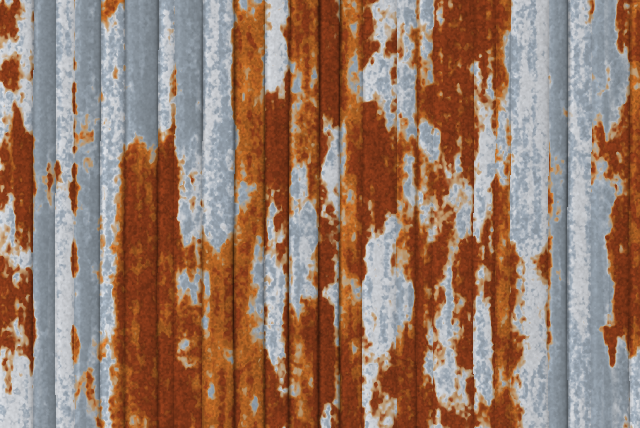
Write a WebGL 2 fragment shader that draws this texture.

```glsl
#version 300 es
precision highp float;
// Weathered ribbed sheet metal: blue-grey zinc with pale oxide and vertical patches of rust.

#define RIBS 16.5
#define RIB_JITTER 0.7
#define RUST_LEVEL 0.045
#define GRAIN 0.2
#define RUST_DEEP vec3(0.465, 0.20, 0.09)
#define RUST_ORANGE vec3(0.65, 0.36, 0.135)
#define RUST_TAN vec3(0.71, 0.57, 0.41)
#define ZINC_PALE vec3(0.755, 0.765, 0.78)
#define ZINC_BLUE vec3(0.60, 0.645, 0.69)
#define ZINC_DARK vec3(0.47, 0.505, 0.535)

uniform vec2 u_resolution;
out vec4 fragColor;

vec3 hash3(vec2 p) {
    vec3 q = fract(p.xyx * vec3(0.1031, 0.1030, 0.0973));
    q += dot(q, q.yxz + 33.33);
    return fract((q.xxy + q.yzz) * q.zyx);
}

// Cellular noise: scattered points blend their random values, centred on zero.
float cells(vec2 p) {
    vec2 id = floor(p), f = p - id;
    float sum = 0.0005, weight = 0.001;
    for (int y = -1; y <= 1; y++)
    for (int x = -1; x <= 1; x++) {
        vec2 g = vec2(x, y);
        vec3 h = hash3(id + g);
        vec2 d = g + 0.15 + 0.7 * h.xy - f;
        float w = pow(max(1.0 - dot(d, d) / 1.32, 0.0), 3.0);
        sum += w * h.z;
        weight += w;
    }
    return sum / weight - 0.5;
}

float ribEdge(float i) {
    return i + RIB_JITTER * (hash3(vec2(i, 3.0)).x - 0.5);
}

float bump(float d, float width) {
    return exp(-d * d / (width * width));
}

void main() {
    vec2 p = gl_FragCoord.xy / u_resolution.y;
    float mid = 0.5 * u_resolution.x / u_resolution.y;

    // Irregular ribs
    float k = p.x * RIBS + 0.02 * sin(p.y * 5.0);
    float rib = floor(k);
    if (k < ribEdge(rib)) rib -= 1.0;
    else if (k >= ribEdge(rib + 1.0)) rib += 1.0;
    float left = k - ribEdge(rib);
    float right = ribEdge(rib + 1.0) - k;
    float across = left / (left + right);
    vec3 trait = hash3(vec2(rib, 17.0));
    float seamId = left < right ? rib : rib + 1.0;
    vec3 seamTrait = hash3(vec2(seamId, 41.0));
    float seamDist = min(left, right);

    // Noise layers, coarse to fine
    float broad = cells(p * vec2(12.0, 4.0) + 4.0);
    float blotch = cells(p * vec2(32.0, 14.0) + 19.0);
    float lump = cells(p * vec2(68.0, 42.0) + 7.0);
    float grain = cells(p * vec2(150.0, 120.0) + 31.0);
    float dust = cells(p * vec2(250.0, 230.0) + 11.0);
    float streak = cells(p * vec2(90.0, 5.0) + 53.0);
    float run = cells(vec2(rib * 7.3 + 0.5, p.y * 4.5));

    // Where the rust gathers: a wide centre, thin margins, one bare upper panel
    float off = abs(p.x - mid) + 0.03 * blotch;
    float centre = 1.0 - smoothstep(0.45, 0.50, off);
    float margin = smoothstep(0.66, 0.71, off);
    float bare = smoothstep(0.63, 0.69, p.y + 0.12 * blotch)
               * (1.0 - smoothstep(0.53, 0.55, p.x));
    float region = max(centre * (1.0 - bare), 0.65 * margin);

    float rust = 0.6 * broad + 0.46 * blotch + 0.28 * lump + 0.17 * grain;
    rust += 0.34 * run + 0.3 * (trait.x - 0.5) + 0.18 * streak;
    rust += mix(-0.38, RUST_LEVEL, region);
    rust += 0.32 * seamTrait.x * seamTrait.x * bump(seamDist, 0.13);

    // Zinc: alternate ribs stay smooth, the rest carry soft streaky oxide
    float plain = smoothstep(0.5, 0.6, 0.5 * mod(rib, 2.0) + 0.45 * trait.y);
    plain *= 1.0 - 0.7 * region;
    float beside = smoothstep(-0.30, -0.06, rust);
    float mottle = 0.4 * lump + 0.5 * grain + 0.3 * dust + 0.3 * blotch;
    float oxide = 0.56 + mottle * (1.0 - 0.75 * plain) + 0.65 * streak;
    oxide += 0.3 * (trait.z - 0.5) + 0.16 * beside - 0.36 * plain;
    vec3 zinc = mix(ZINC_BLUE, ZINC_PALE, smoothstep(0.30, 0.72, oxide));
    float dull = plain * (0.25 + 0.65 * across) * (1.0 - 0.6 * beside);
    dull += smoothstep(0.36, 0.15, oxide) * 0.25;
    zinc = mix(zinc, ZINC_DARK, clamp(dull, 0.0, 0.9));
    zinc *= 1.0 + GRAIN * 0.4 * (grain + dust);

    // Rust: deep cores fading into orange skins with a fine grain
    float depth = rust + 0.4 * (trait.z - 0.5) + 0.15 * lump + 0.25 * grain + 0.3 * streak;
    vec3 oxidized = mix(RUST_ORANGE, RUST_DEEP, smoothstep(-0.04, 0.29, depth));
    oxidized += vec3(0.05, 0.04, 0.015) * bump(rust - 0.03, 0.04);
    oxidized *= 1.0 + GRAIN * (grain + 1.4 * dust + 0.7 * lump);

    // Tan halo between metal and rust
    vec3 color = mix(zinc, RUST_TAN, smoothstep(-0.115, -0.02, rust));
    color = mix(color, oxidized, smoothstep(-0.035, 0.045, rust));

    // Fold shading: few strong seams, many faint ones, and soft slopes
    float strength = 0.03 + 0.36 * seamTrait.y * seamTrait.y;
    float shade = 1.02 + 0.06 * (trait.x - 0.5) + 0.06 * (0.5 - across);
    shade -= strength * (1.0 + 1.2 * run) * bump(seamDist, 0.075);
    shade -= 0.09 * seamTrait.z * bump(right, 0.2);
    shade += 0.04 * bump(left - 0.16, 0.07);
    fragColor = vec4(clamp(color * shade, 0.0, 1.0), 1.0);
}
```
